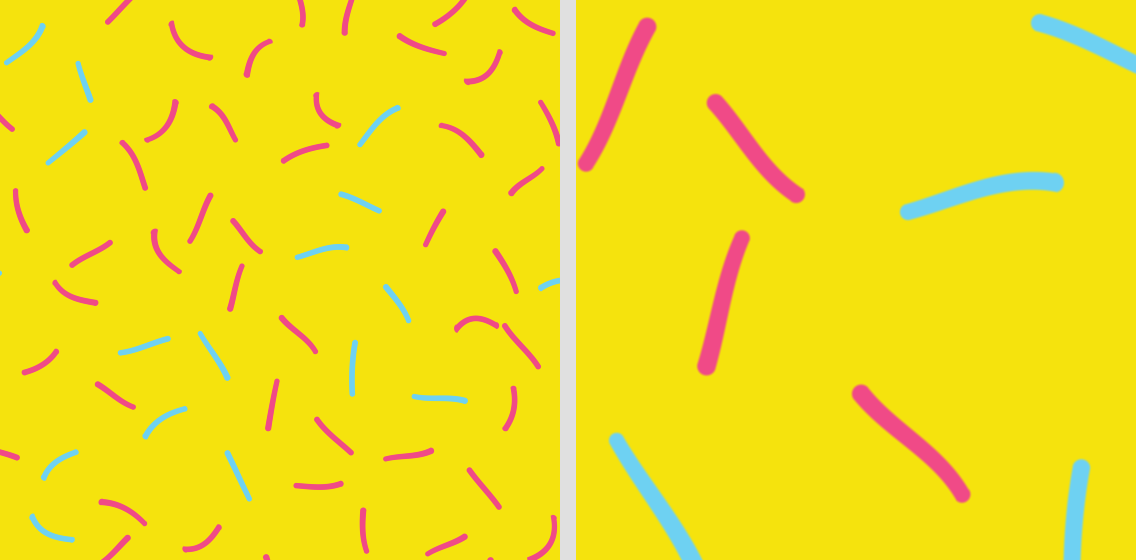
Left, the full canvas; right, a detail of the centre.
A three.js fragment shader for this pattern:

```glsl
varying vec2 vUv;

const vec3 YELLOW = vec3(0.96, 0.89, 0.05);
const vec3 PINK = vec3(0.94, 0.29, 0.53);
const vec3 BLUE = vec3(0.43, 0.82, 0.95);

const float CELLS = 7.5;          // strokes per canvas side
const float GRID_TURN = 0.42;     // hides the rows of the grid
const float JITTER = 0.46;        // wander of a stroke, in cells
const float ANGLE_SPREAD = 1.5;   // range of directions in each family
const float HALF_MIN = 0.033;     // half length of the stroke core
const float HALF_MAX = 0.047;
const float RADIUS = 0.0051;
const float TAPER = 0.0006;       // one end is a little thicker
const float SAG = 0.017;          // bow of the stroke
const float SWAY = 0.008;         // S-shaped bend
const float BLUE_SHARE = 0.22;
const float EDGE = 0.0011;        // half width of the smoothed edge
const float QUARTER_PI = 0.785398;

vec4 hash42(vec2 p) {
  vec4 q = fract(p.xyxy * vec4(0.1031, 0.1030, 0.0973, 0.1099));
  q += dot(q, q.wzxy + 33.33);
  return fract((q.xxyz + q.yzzw) * q.zywx);
}

mat2 rotation(float a) {
  float c = cos(a), s = sin(a);
  return mat2(c, s, -s, c);
}

// Distance to a rounded, bent and tapered stroke lying along x
float strokeDistance(vec2 p, float halfLength, float sag, float sway, float taper) {
  float t = clamp(p.x / halfLength, -1.0, 1.0);
  float bend = (sag + sway * t) * (1.0 - t * t);
  float slope = (sway * (1.0 - 3.0 * t * t) - 2.0 * sag * t) / halfLength;
  float across = (p.y - bend) * inversesqrt(1.0 + slope * slope);
  float beyond = max(abs(p.x) - halfLength, 0.0);
  return length(vec2(beyond, across)) - RADIUS - taper * t;
}

void main() {
  vec2 point = rotation(GRID_TURN) * (vUv - 0.5);
  vec2 home = floor(point * CELLS);
  vec3 color = YELLOW;

  // One stroke per cell, including the neighbours that reach in
  for (int j = -1; j <= 1; j++) {
    for (int i = -1; i <= 1; i++) {
      vec2 cell = home + vec2(float(i), float(j));
      vec4 place = hash42(cell + 57.0);
      vec4 form = hash42(cell + 191.0);

      // Neighbouring cells lean opposite ways, so strokes stay apart
      float family = mod(cell.x + cell.y, 2.0);
      float angle = QUARTER_PI * (1.0 + 2.0 * family) + GRID_TURN
                  + (place.z - 0.5) * ANGLE_SPREAD;
      vec2 center = (cell + 0.5 + (place.xy - 0.5) * JITTER) / CELLS;
      vec2 local = rotation(-angle) * (point - center);

      float bow = form.y * 2.0 - 1.0;
      float d = strokeDistance(local, mix(HALF_MIN, HALF_MAX, form.x),
                               SAG * bow * abs(bow), SWAY * (form.z - 0.5),
                               TAPER * (form.w * 2.0 - 1.0));
      vec3 ink = place.w < BLUE_SHARE ? BLUE : PINK;
      color = mix(color, ink, 1.0 - smoothstep(-EDGE, EDGE, d));
    }
  }
  gl_FragColor = vec4(color, 1.0);
}
```
